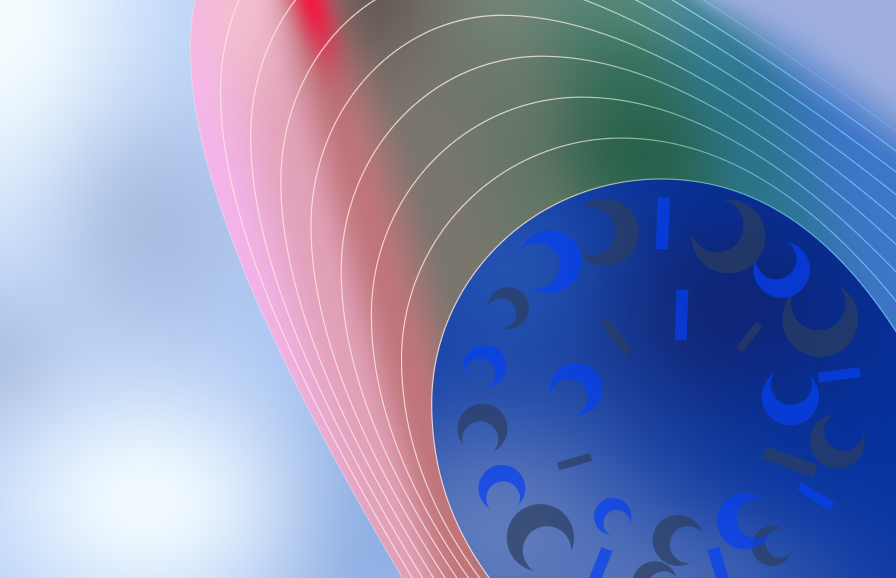
Give the GLSL for this background, as a WebGL 2 fragment shader.

```glsl
#version 300 es
precision highp float;

uniform vec2 u_resolution;
out vec4 outColor;

// Nested curves, in units of canvas height
const int CURVES = 9;
const vec2 CORE_CENTER = vec2(1.1437, 0.3016);
const vec2 CENTER_STEP = vec2(-0.0688, 0.0769);
const vec2 CORE_RADII = vec2(0.3968, 0.3887);
const vec2 RADII_STEP = vec2(-0.0166, -0.0061);
const float LINE_HALF_WIDTH = 0.0010;

// Backdrop and disc colours
const vec3 SKY = vec3(0.70, 0.80, 0.97);
const vec3 WHITE = vec3(0.96, 0.99, 1.0);
const vec3 MIST = vec3(0.64, 0.72, 0.86);
const vec3 DUSK = vec3(0.53, 0.66, 0.88);
const vec3 LAVENDER = vec3(0.61, 0.68, 0.87);
const vec3 NAVY = vec3(0.05, 0.14, 0.46);
const vec3 ROYAL = vec3(0.02, 0.20, 0.63);
const vec3 STEEL = vec3(0.38, 0.49, 0.74);
const vec3 COBALT = vec3(0.17, 0.36, 0.72);
const vec3 ELECTRIC = vec3(0.02, 0.25, 0.95);
const vec3 SLATE = vec3(0.17, 0.24, 0.37);
const vec3 SCARLET = vec3(0.96, 0.08, 0.24);

// Band colours by distance from the red ridge
const int STOPS = 8;
const float STOP_AT[STOPS] = float[](-0.24, -0.10, 0.0, 0.12, 0.30, 0.52, 0.68, 0.88);
const vec3 STOP_COLOR[STOPS] = vec3[](
    vec3(0.95, 0.70, 0.91), vec3(0.88, 0.63, 0.72), vec3(0.75, 0.46, 0.48),
    vec3(0.48, 0.46, 0.43), vec3(0.41, 0.47, 0.41), vec3(0.19, 0.42, 0.34),
    vec3(0.17, 0.46, 0.55), vec3(0.24, 0.46, 0.78));

float glow(vec2 p, vec2 center, vec2 size) {
    vec2 d = (p - center) / size;
    return exp(-dot(d, d));
}

float hash(float n) { return fract(sin(n * 12.9898) * 43758.5453); }

// Distance to the arm across = t^2 / (a + b t)
float armDistance(float t, float across, float a, float b) {
    float k = a + b * t;
    float slope = t * (2.0 * a + b * t) / (k * k);
    return (across - t * t / k) / sqrt(1.0 + slope * slope);
}

// Positive inside: an elliptic shoulder with two opening arms
float curveDistance(vec2 p, float j) {
    vec2 r = CORE_RADII + j * RADII_STEP;
    vec2 q = p - CORE_CENTER - j * CENTER_STEP;
    float opening = exp(-j / 3.6);
    if (q.x < 0.0 && q.y > 0.0) return (1.0 - length(q / r)) * min(r.x, r.y);
    float left = armDistance(max(-q.y, 0.0), q.x + r.x, 1.1235 - 0.004 * j, 1.55 - 2.25 * opening);
    float right = armDistance(max(q.x, 0.0), r.y - q.y, 0.870 - 0.008 * j, 1.35 - 1.95 * opening);
    return q.x < 0.0 ? left : (q.y > 0.0 ? right : min(left, right));
}

vec3 backdrop(vec2 p) {
    vec3 c = mix(SKY, WHITE, glow(p, vec2(0.0, 0.97), vec2(0.27, 0.42)));
    c = mix(c, MIST, 0.8 * glow(p, vec2(0.27, 0.60), vec2(0.17, 0.20)));
    c = mix(c, MIST, 0.8 * glow(p, vec2(-0.02, 0.36), vec2(0.14, 0.13)));
    c = mix(c, DUSK, glow(p, vec2(0.63, 0.10), vec2(0.18, 0.30)));
    c = mix(c, WHITE, 0.95 * glow(p, vec2(0.25, 0.13), vec2(0.26, 0.20)));
    return mix(c, LAVENDER, smoothstep(1.0, 1.3, p.x));
}

vec3 bandColor(vec2 p) {
    float s = p.x - 0.535 - 0.27 * (1.0 - p.y);
    vec3 c = STOP_COLOR[0];
    for (int i = 1; i < STOPS; i++)
        c = mix(c, STOP_COLOR[i], smoothstep(STOP_AT[i - 1], STOP_AT[i], s));
    c = mix(c, WHITE, 0.2 * glow(p, vec2(1.08, 1.03), vec2(0.25, 0.12)));
    c = mix(c, vec3(1.0, 0.82, 0.87), 0.6 * glow(p, vec2(0.42, 1.0), vec2(0.09, 0.18)));
    c = mix(c, vec3(0.36, 0.31, 0.29), 0.7 * glow(p, vec2(0.65, 1.02), vec2(0.10, 0.14)));
    c = mix(c, vec3(0.14, 0.36, 0.27), 0.6 * glow(p, vec2(1.10, 0.73), vec2(0.14, 0.10)));
    vec2 streak = vec2(p.x - 0.25 * (1.0 - p.y), p.y);
    return mix(c, SCARLET, 0.92 * glow(streak, vec2(0.538, 1.0), vec2(0.033, 0.10)));
}

vec3 discColor(vec2 p) {
    vec3 c = mix(ROYAL, NAVY, glow(p, vec2(1.23, 0.47), vec2(0.28, 0.20)));
    c = mix(c, STEEL, 0.95 * glow(p, vec2(0.86, 0.08), vec2(0.28, 0.25)));
    c = mix(c, STEEL, 0.7 * glow(p, vec2(1.10, -0.02), vec2(0.35, 0.14)));
    return mix(c, COBALT, 0.75 * glow(p, vec2(0.88, 0.54), vec2(0.20, 0.20)));
}

// Abstract crescents and bars strewn along a ring
vec3 addMarks(vec3 c, vec2 p, vec2 center, float radius, float count, float size, float aa) {
    for (float i = 0.0; i < count; i++) {
        float seed = i + count * 3.0;
        float angle = 1.536 + 6.28319 * i / count;
        float r = size * mix(0.6, 1.15, hash(seed));
        vec2 axis = vec2(cos(angle), sin(angle));
        vec2 q = p - center - radius * axis;
        q = vec2(dot(q, axis), dot(q, vec2(-axis.y, axis.x)));
        float crescent = max(length(q) - r, 0.72 * r - length(q - r * vec2(0.15, 0.40)));
        vec2 b = abs(q - r * vec2(0.0, 0.15)) - r * vec2(0.85, 0.20);
        float d = hash(seed + 7.0) < 0.65 ? crescent : max(b.x, b.y);
        vec3 ink = mod(i, 2.0) < 0.5 ? ELECTRIC : SLATE;
        c = mix(c, ink, 0.7 * clamp(0.5 - d / aa, 0.0, 1.0));
    }
    return c;
}

void main() {
    vec2 p = gl_FragCoord.xy / u_resolution.y;
    float aa = 1.0 / u_resolution.y;

    // Band over the backdrop, dissolving toward the right
    vec3 band = bandColor(p);
    float outer = curveDistance(p, float(CURVES - 1));
    float softness = max(aa, 0.13 * smoothstep(1.05, 1.4, p.x));
    vec3 color = mix(backdrop(p), band, smoothstep(-0.5, 0.5, outer / softness));

    // Disc with its marks
    vec3 disc = addMarks(discColor(p), p, CORE_CENTER, 0.312, 18.0, 0.058, aa);
    disc = addMarks(disc, p, vec2(1.18, 0.26), 0.195, 10.0, 0.050, aa);
    color = mix(color, disc, clamp(0.5 + curveDistance(p, 0.0) / aa, 0.0, 1.0));

    // Fine contour lines, pale on the left and tinted on the right
    float tint = smoothstep(0.8, 1.4, p.x);
    vec3 lineColor = mix(vec3(1.0, 0.90, 0.88), min(band * 1.4 + 0.12, 1.0), tint);
    for (int i = 0; i < CURVES; i++) {
        float d = abs(curveDistance(p, float(i)));
        float strength = i == CURVES - 1 ? 0.4 : 0.85;
        color = mix(color, lineColor, strength * clamp((LINE_HALF_WIDTH - d) / aa + 0.5, 0.0, 1.0));
    }
    outColor = vec4(color, 1.0);
}
```
